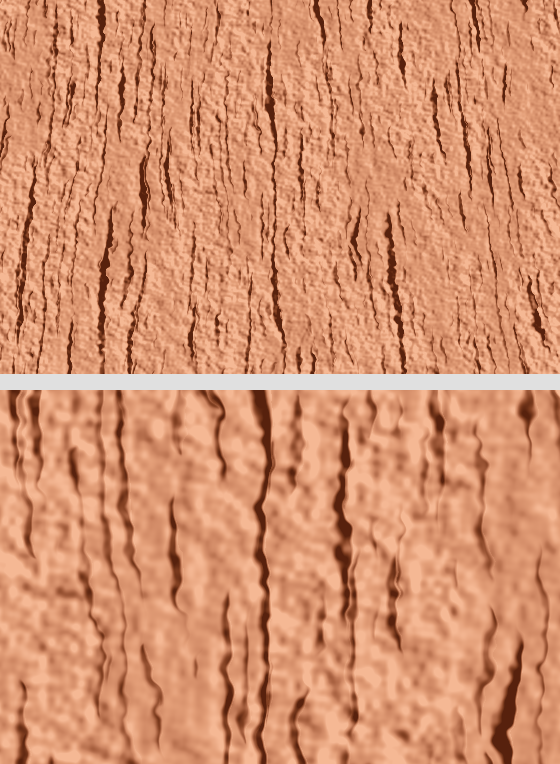
Top, the full canvas; bottom, a detail of the centre.
This texture is drawn by a Shadertoy shader. Its source:

```glsl
// Scooped frozen dessert: grainy peach-brown surface torn by ragged upright cracks, lit from the right.

float hash(vec2 p) {
    vec3 a = fract(vec3(p.xyx) * 0.1031);
    a += dot(a, a.yzx + 33.33);
    return fract((a.x + a.y) * a.z);
}

float noise(vec2 p) {
    vec2 cell = floor(p), f = fract(p);
    f = f * f * (3.0 - 2.0 * f);
    return mix(mix(hash(cell), hash(cell + vec2(1, 0)), f.x),
               mix(hash(cell + vec2(0, 1)), hash(cell + vec2(1, 1)), f.x), f.y);
}

// Height of the fine crumbs
float crumbs(vec2 p) {
    return 0.55 * noise(p * 38.0) + 0.42 * noise(p * 83.0 + 7.0) + 0.28 * noise(p * 145.0 + 19.0);
}

// One family of cracks: x is the shadow, y the lit slope leading down into it
vec2 cracks(vec2 p, float density, float breaks, float cover, float width, float seed) {
    float x = p.x * density, id = floor(x), f = x - id;
    float along = noise(vec2(id + seed, p.y * breaks + 40.0 * hash(vec2(id, seed))));
    float opening = smoothstep(1.0 - cover, 1.0, along);
    float start = 1.0 - width * (0.25 + 0.75 * opening);
    float soft = density * 0.004;
    float shade = smoothstep(start - soft, start + soft, f) * smoothstep(1.0, 1.0 - soft, f);
    shade *= smoothstep(0.02, 0.3, opening);
    float slope = opening * smoothstep(0.25, start, f) * (1.0 - shade);
    return vec2(shade, slope);
}

// Dark shadow to pale highlight
vec3 palette(float tone) {
    vec3 shades[6] = vec3[6](
        vec3(0.34, 0.13, 0.05), vec3(0.51, 0.25, 0.13), vec3(0.67, 0.39, 0.26),
        vec3(0.81, 0.53, 0.39), vec3(0.89, 0.62, 0.47), vec3(0.96, 0.72, 0.58));
    vec3 color = shades[0];
    for (int i = 1; i < 6; i++)
        color = mix(color, shades[i], clamp(tone * 5.0 - float(i - 1), 0.0, 1.0));
    return color;
}

void mainImage(out vec4 fragColor, in vec2 fragCoord) {
    vec2 p = fragCoord / iResolution.y + 3.0;

    // Grain direction fans out from left to right, then is made ragged
    vec2 q = p;
    q.x -= (p.y - 3.0) * (0.12 - 0.2 * (p.x - 3.0));
    q.x += 0.055 * (noise(p * vec2(5.0, 3.0)) - 0.5);
    q.x += 0.018 * (noise(p * vec2(17.0, 11.0) + 5.0) - 0.5);
    q.x += 0.010 * (noise(p * 48.0 + 11.0) - 0.5);
    q.x += 0.006 * (noise(p * 105.0 + 23.0) - 0.5);
    q.y += 0.025 * (noise(p * 30.0 + 37.0) - 0.5);

    // Long tears, short tears and small pits
    vec2 tears = cracks(q, 12.5, 5.0, 0.52, 0.24, 3.0);
    vec2 nicks = cracks(q + 0.37, 23.0, 10.0, 0.50, 0.30, 57.0);
    vec2 pits = cracks(q + 0.71, 38.0, 20.0, 0.42, 0.42, 91.0);

    // Smooth ridges alternate with rough, paler hollows
    float rough = smoothstep(0.3, 0.7, noise(q * vec2(11.0, 3.5) + 61.0));
    float relief = crumbs(p) - crumbs(p + vec2(0.007, 0.004));

    float tone = 0.73 + 0.08 * rough + 0.1 * (noise(q * vec2(26.0, 11.0)) - 0.5);
    tone += relief * mix(0.65, 1.25, rough);
    tone += 0.16 * tears.y + 0.10 * nicks.y + 0.06 * pits.y;
    float shadow = max(0.85 * tears.x, max(0.64 * nicks.x, 0.45 * pits.x));
    tone -= shadow * (0.85 + 0.3 * noise(p * 60.0 + 71.0));

    fragColor = vec4(palette(tone), 1.0);
}
```
